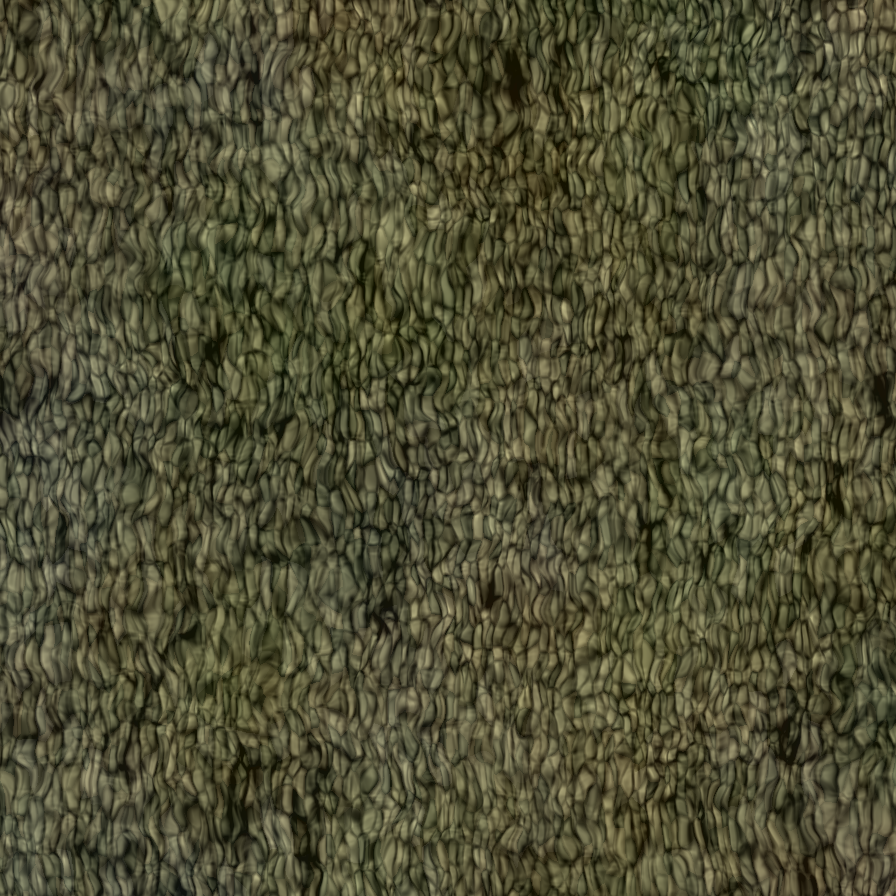
Reproduce this texture procedurally as a Shadertoy shader.

```glsl
// Weathered olive tree bark: short upright ridges split by dark, wandering cracks.
#define RIDGE_SCALE vec2(62.0, 21.0)
#define FLAKE_SCALE vec2(108.0, 43.0)
#define GRAIN_SCALE vec2(210.0, 95.0)
#define MEAN_TONE 0.322
#define CONTRAST 1.12
#define RIDGE_DEPTH 0.17
#define FLAKE_DEPTH 0.13
#define GRAIN_DEPTH 0.20
#define PATCH_DEPTH 0.15
#define TINT 0.07

float hash(vec2 p) {
    return fract(sin(dot(p, vec2(127.1, 311.7))) * 43758.5453);
}

vec2 hash2(vec2 p) {
    return vec2(hash(p), hash(p + 57.3));
}

float noise(vec2 p) {
    vec2 i = floor(p), f = fract(p);
    f = f * f * (3.0 - 2.0 * f);
    return mix(mix(hash(i), hash(i + vec2(1, 0)), f.x),
               mix(hash(i + vec2(0, 1)), hash(i + vec2(1, 1)), f.x), f.y);
}

float fbm(vec2 p) {
    float sum = 0.0, amp = 0.5;
    for (int i = 0; i < 4; i++) {
        sum += amp * noise(p);
        p = p * 2.03 + 17.1;
        amp *= 0.5;
    }
    return sum / 0.9375;
}

// Cellular ridges: x = height above the crack, y = side lighting, z = random shade
vec3 ridges(vec2 p) {
    vec2 cell = floor(p), nearest = vec2(0.0), id = cell;
    float d1 = 8.0, d2 = 8.0;
    for (int y = -1; y <= 1; y++) {
        for (int x = -1; x <= 1; x++) {
            vec2 c = cell + vec2(x, y);
            vec2 r = c + 0.08 + 0.84 * hash2(c) - p;
            float d = length(r);
            if (d < d1) {
                d2 = d1;
                d1 = d;
                nearest = r;
                id = c;
            } else {
                d2 = min(d2, d);
            }
        }
    }
    float height = smoothstep(0.0, 0.48, d2 - d1);
    return vec3(height, nearest.x * height, hash(id + 9.7));
}

// Bends the fibres gently at two sizes
vec2 bend(vec2 uv) {
    vec2 wide = vec2(fbm(uv * vec2(7.0, 9.0)), fbm(uv * 8.0 + 31.0)) - 0.5;
    vec2 tight = vec2(noise(uv * vec2(45.0, 38.0)), noise(uv * 50.0 + 71.0)) - 0.5;
    return uv + wide * vec2(0.032, 0.04) + tight * vec2(0.009, 0.014);
}

void mainImage(out vec4 fragColor, in vec2 fragCoord) {
    vec2 uv = fragCoord / iResolution.y;
    vec2 p = bend(uv);

    // Layers of relief
    vec3 ridge = ridges(p * RIDGE_SCALE);
    vec3 flake = ridges(p * FLAKE_SCALE + 43.0);
    float grain = 0.6 * noise(p * GRAIN_SCALE) + 0.4 * noise(p * GRAIN_SCALE.yx * 1.3);
    float patches = fbm(uv * vec2(9.0, 7.0) + 5.0);
    float flaky = smoothstep(0.3, 0.7, fbm(uv * 6.0 + 12.0));

    // Tone around the mean, rougher in the flaky areas
    float tone = RIDGE_DEPTH * mix(1.1, 0.8, flaky) * (ridge.x - 0.58);
    tone += FLAKE_DEPTH * mix(0.7, 1.25, flaky) * (flake.x - 0.58);
    tone += 0.09 * ridge.y + 0.07 * flake.y;
    tone += 0.07 * (ridge.z - 0.5) + 0.08 * (flake.z - 0.5);
    tone += GRAIN_DEPTH * (grain - 0.5) + PATCH_DEPTH * (patches - 0.5);

    // Sparse deep fissures and pale chips
    float fissure = smoothstep(0.64, 0.82, fbm(p * vec2(42.0, 13.0) + 3.0));
    float chip = smoothstep(0.72, 0.95, noise(p * vec2(120.0, 48.0) + 8.0));
    tone += chip * flake.x * mix(0.04, 0.13, flaky) - 0.15 * fissure;
    float light = max(MEAN_TONE + CONTRAST * tone, 0.07);

    // Olive ramp, drifting between mossy, brown and grey
    vec3 color = vec3(light * 1.01 + 0.004, light, light * 0.79 - 0.035);
    float warm = fbm(uv * 5.0 + 23.0) - 0.5 + 0.35 * (flake.z - 0.5);
    float grey = fbm(uv * 4.5 + 47.0) - 0.5 + 0.25 * (ridge.z - 0.5);
    color += TINT * (warm * vec3(0.9, -0.1, -0.3) + grey * vec3(0.1, 0.0, 1.3));
    fragColor = vec4(clamp(color, 0.0, 1.0), 1.0);
}
```
